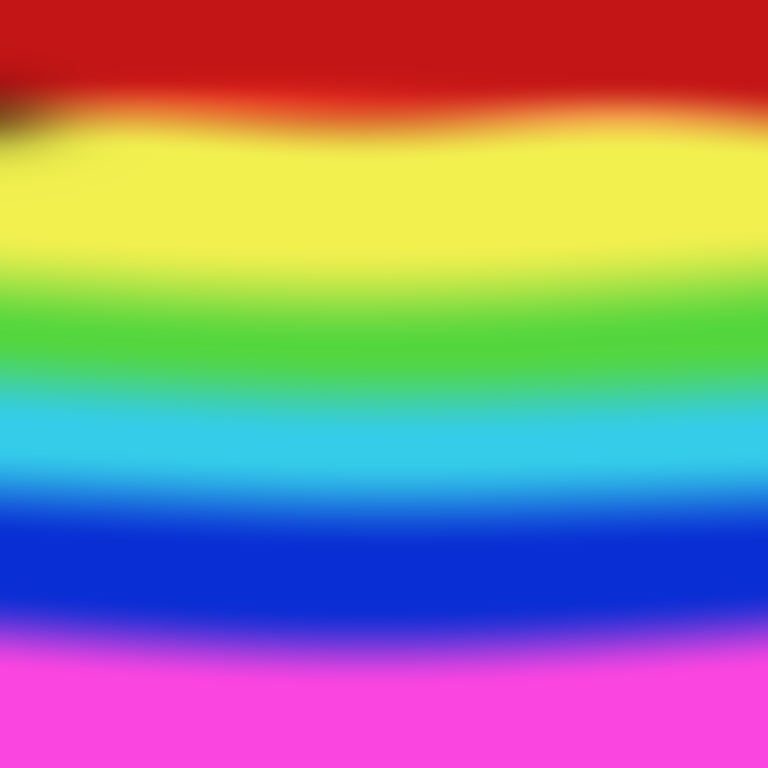
This background is drawn by a WebGL 2 fragment shader. Its source:

```glsl
#version 300 es
precision highp float;
// Soft horizontal rainbow bands with gently bowed, blurred edges.

#define WAVE_SIZE 0.004
#define WAVE_RATE 9.0
#define CORNER_SHADE 0.42
#define SEAM_GLOW 0.10

uniform vec2 u_resolution;
out vec4 fragColor;

const vec3 RED     = vec3(0.765, 0.082, 0.085);
const vec3 YELLOW  = vec3(0.945, 0.940, 0.310);
const vec3 GREEN   = vec3(0.325, 0.840, 0.240);
const vec3 CYAN    = vec3(0.205, 0.800, 0.915);
const vec3 BLUE    = vec3(0.035, 0.180, 0.830);
const vec3 MAGENTA = vec3(0.985, 0.270, 0.880);

// Each edge: height at the centre, tilt, bow, half width of the blur
const vec4 EDGES[5] = vec4[5](
    vec4(0.158, 0.001, 0.022, 0.056),
    vec4(0.343, -0.003, 0.012, 0.062),
    vec4(0.486, -0.005, 0.016, 0.060),
    vec4(0.614, 0.004, 0.021, 0.068),
    vec4(0.844, -0.002, 0.000, 0.049));

const vec3 BANDS[6] = vec3[6](MAGENTA, BLUE, CYAN, GREEN, YELLOW, RED);

// Height of a curved band edge at horizontal position x
float edgeHeight(vec4 edge, float x) {
    float s = 2.0 * x - 1.0;
    return edge.x + edge.y * s + edge.z * s * s;
}

// Rounded glow, one at its centre
float softSpot(vec2 p, vec2 centre, vec2 size) {
    vec2 d = (p - centre) / size;
    return exp(-dot(d, d));
}

void main() {
    vec2 p = gl_FragCoord.xy / u_resolution;

    // Blend the bands from the bottom up
    vec3 color = BANDS[0];
    for (int i = 0; i < 5; i++) {
        vec4 edge = EDGES[i];
        float wave = WAVE_SIZE * sin(WAVE_RATE * p.x + 0.5);
        float height = edgeHeight(edge, p.x) + (i == 4 ? 2.0 * wave : 0.3 * wave);
        float blend = smoothstep(height - edge.w, height + edge.w, p.y);
        color = mix(color, BANDS[i + 1], blend);
    }

    // Warm seam under the red band and a dark left corner
    color += SEAM_GLOW * vec3(1.0, 0.7, 0.3) * softSpot(p, vec2(0.34, 0.868), vec2(0.25, 0.025));
    color += SEAM_GLOW * vec3(0.7, 0.6, 0.6) * softSpot(p, vec2(0.80, 0.850), vec2(0.20, 0.025));
    color *= 1.0 - CORNER_SHADE * softSpot(p, vec2(-0.02, 0.848), vec2(0.10, 0.045));

    fragColor = vec4(clamp(color, 0.0, 1.0), 1.0);
}
```
